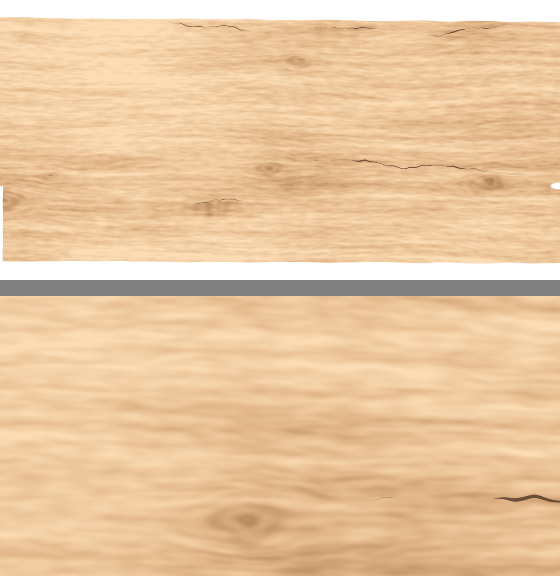
Top, the full canvas; bottom, a detail of the centre.
This texture is drawn by a WebGL 1 fragment shader. Its source:

```glsl
precision highp float;
// A pale oak board with worn ends on a white ground. Stretched gradient noise
// makes streaks and fibres; knots bend the grain, and thin tapered cracks
// with soft brown halos lie over it.
uniform vec2 u_resolution;

#define STREAK_GAIN 1.9
#define FIBRE_GAIN 2.0
#define BASE_TONE 2.33
#define CRACK_WIDTH 0.0045
#define KNOT_TONE 1.5
#define HALO_TONE 0.9

const vec3 DARK  = vec3(0.80, 0.62, 0.45);
const vec3 TAN   = vec3(0.88, 0.71, 0.53);
const vec3 HONEY = vec3(0.93, 0.78, 0.61);
const vec3 CREAM = vec3(0.97, 0.84, 0.68);
const vec3 CRACK = vec3(0.34, 0.24, 0.17);

vec2 gradient(vec2 cell) {
  float h = fract(sin(dot(cell, vec2(127.1, 311.7))) * 43758.54);
  return vec2(cos(h * 6.2832), sin(h * 6.2832));
}

float gnoise(vec2 p) {
  vec2 i = floor(p), f = fract(p), e = vec2(1.0, 0.0);
  vec2 u = f * f * f * (f * (f * 6.0 - 15.0) + 10.0);
  float low = mix(dot(gradient(i), f), dot(gradient(i + e.xy), f - e.xy), u.x);
  float high = mix(dot(gradient(i + e.yx), f - e.yx), dot(gradient(i + e.xx), f - e.xx), u.x);
  return mix(low, high, u.y);
}

float bump(float v, float centre, float width) {
  float d = (v - centre) / width;
  return exp(-d * d);
}

// x: darkness of the knot, y: shift of the grain around it
vec2 knot(vec2 p, vec2 centre, float radius) {
  vec2 q = p - centre;
  q += 0.5 * radius * gnoise(p * vec2(14.0, 30.0));
  float d = length(q * vec2(0.75, 1.6)) / radius;
  float core = exp(-d * d) * (0.8 + 0.35 * sin(d * 9.0));
  return vec2(core + 0.4 * exp(-d * 0.9), -0.7 * q.y * exp(-0.4 * d * d));
}

// x: the line itself, y: the stain along it
vec2 crack(vec2 p, vec2 centre, float halfLength, float slope, float pixel) {
  vec2 q = p - centre;
  float taper = 1.0 - smoothstep(0.35, 1.0, abs(q.x) / halfLength);
  float path = slope * q.x + 0.022 * gnoise(vec2(p.x * 8.0, centre.x * 5.3))
             + 0.006 * gnoise(vec2(p.x * 38.0, centre.y * 9.1));
  float d = abs(q.y - path);
  float width = CRACK_WIDTH * (0.55 + 0.9 * gnoise(vec2(p.x * 17.0, centre.x)));
  float line = 1.0 - smoothstep(width - 0.5 * pixel, width + 0.6 * pixel, d + 0.5 * CRACK_WIDTH);
  return taper * vec2(line, exp(-d / 0.018));
}

// Broad light and dark zones of the board
float zones(vec2 p) {
  float tone = BASE_TONE;
  tone += 0.65 * smoothstep(0.66, 0.70, p.y) * (1.0 - smoothstep(0.3, 1.4, p.x));
  tone -= 0.80 * bump(p.y, 0.33, 0.10);
  tone -= 0.75 * smoothstep(1.2, 2.0, p.x) * bump(p.y, 0.50, 0.17);
  tone -= 0.75 * smoothstep(0.5, 1.3, p.x) * bump(p.y, 0.92, 0.07);
  return tone + 1.1 * gnoise(p * vec2(1.6, 6.0) + 3.7);
}

vec3 woodColor(float tone) {
  vec3 c = mix(DARK, TAN, clamp(tone, -1.6, 1.0));
  c = mix(c, HONEY, clamp(tone - 1.0, 0.0, 1.0));
  return mix(c, CREAM, clamp(tone - 2.0, 0.0, 1.35));
}

// Coverage of the board, with a chipped notch at each end
float boardMask(vec2 p, float pixel) {
  float ragged = 0.004 * gnoise(vec2(p.x * 12.0, 2.5));
  float inside = min(0.937 - 0.008 * p.x + ragged - p.y, p.y - 0.068 + 0.004 * p.x + ragged);
  float leftEdge = 0.009 + 0.005 * gnoise(vec2(p.y * 14.0, 7.3));
  inside = min(inside, max(p.x - leftEdge, p.y - 0.335));
  float notch = length((p - vec2(2.0, 0.336)) * vec2(0.36, 1.0)) - 0.012;
  inside = min(inside, notch);
  return smoothstep(-0.6 * pixel, 0.6 * pixel, inside);
}

void main() {
  vec2 p = gl_FragCoord.xy / u_resolution * vec2(2.0, 1.0);
  float pixel = 1.0 / u_resolution.y;

  // Knots: one high, one at the left end, and a row along the dark band
  vec2 knots = knot(p, vec2(1.07, 0.78), 0.035) + 1.3 * knot(p, vec2(0.0, 0.285), 0.055);
  vec2 cracks = crack(p, vec2(1.45, 0.408), 0.47, -0.07, pixel);
  for (int i = 0; i < 3; i++) {
    float k = float(i);
    knots += knot(p, vec2(0.18 + 0.78 * k, 0.375 + 0.03 * sin(k * 2.2)), 0.022 + 0.013 * k);
    cracks += crack(p, vec2(0.75 + 0.46 * k, 0.905 - 0.006 * k), 0.17, -0.11 + 0.12 * k, pixel);
  }
  cracks += crack(p, vec2(0.775, 0.28), 0.10, 0.01, pixel);

  // Grain: wavy streaks, then short fibres
  vec2 g = p + vec2(0.0, knots.y + 0.025 * gnoise(p * vec2(1.8, 3.0)) + 0.012 * p.x);
  float streaks = 0.65 * gnoise(g * vec2(1.5, 24.0)) + 0.75 * gnoise(g * vec2(3.0, 55.0) + 9.2);
  float fibres = 0.6 * gnoise(g * vec2(15.0, 95.0) + 4.1) + 0.4 * gnoise(g * vec2(32.0, 140.0));
  float tone = zones(g) + STREAK_GAIN * streaks + FIBRE_GAIN * fibres;

  // Upright stains hanging below the short crack
  float hang = smoothstep(0.17, 0.27, p.y) * (1.0 - smoothstep(0.275, 0.285, p.y));
  tone -= hang * bump(p.x, 0.775, 0.09) * (0.5 + 1.8 * gnoise(p * vec2(42.0, 6.0)));
  tone -= KNOT_TONE * knots.x + HALO_TONE * cracks.y;

  vec3 wood = mix(woodColor(tone), CRACK, clamp(cracks.x, 0.0, 1.0) * 0.85);
  gl_FragColor = vec4(mix(vec3(1.0), wood, boardMask(p, pixel)), 1.0);
}
```
